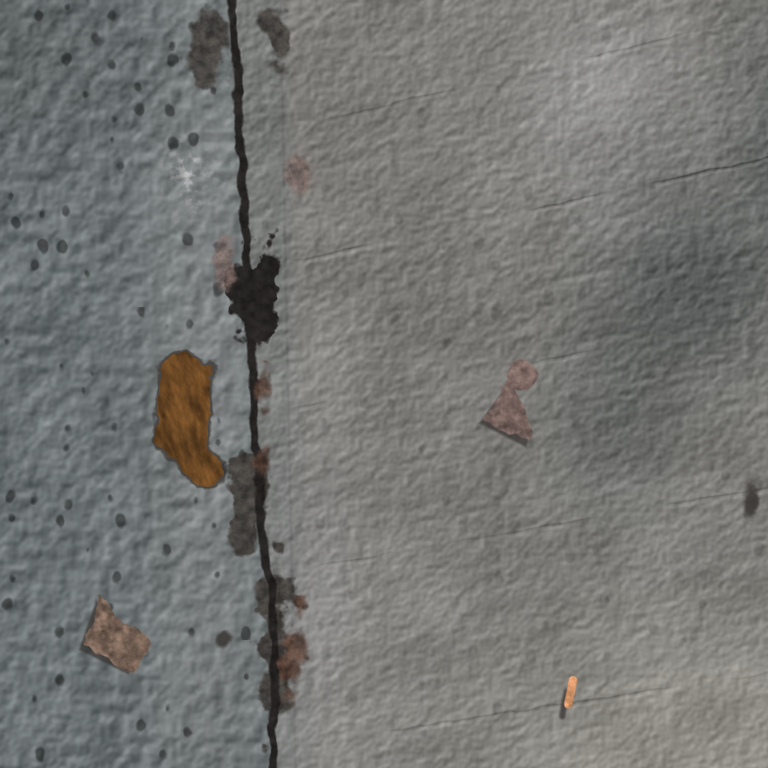
This texture is drawn by a WebGL 2 fragment shader. Its source:

```glsl
#version 300 es
precision highp float;
// Weathered concrete slabs split by a dark crack, with dry leaves and debris.
uniform vec2 u_resolution;
out vec4 fragColor;

const vec3 COOL = vec3(.415, .44, .445), WARM = vec3(.49, .485, .47), PALE = vec3(.6);
const vec3 SHADE = vec3(.34, .355, .355), SOIL = vec3(.135, .125, .12), SILT = vec3(.25, .235, .22);
const vec3 RUST = vec3(.33, .24, .2), BROWN = vec3(.4, .27, .14), TAN = vec3(.47, .39, .34);
const vec3 ROSE = vec3(.46, .385, .365), WOOD = vec3(.78, .55, .39);

float hash(vec2 p) {
  vec3 q = fract(p.xyx * vec3(.1031, .103, .0973));
  q += dot(q, q.yzx + 33.33);
  return fract((q.x + q.y) * q.z);
}
float noise(vec2 p) {
  vec2 i = floor(p), f = fract(p);
  f = f * f * (3. - 2. * f);
  return mix(mix(hash(i), hash(i + vec2(1, 0)), f.x),
             mix(hash(i + vec2(0, 1)), hash(i + 1.), f.x), f.y);
}
float fbm(vec2 p) {
  float sum = 0., amp = .53;
  for (int i = 0; i < 4; i++, amp *= .5) {
    sum += amp * noise(p);
    p = mat2(1.6, 1.2, -1.2, 1.6) * p + 17.;
  }
  return sum;
}
// Slope toward the light, as light and dark grain
float relief(vec2 p) { return noise(p) - noise(p + vec2(.45, -.5)); }
float fill(float d, float soft) { return 1. - smoothstep(-soft, soft, d); }

// Zones hold a centre in xy and a half size in zw
float glow(vec2 p, vec4 zone) {
  vec2 q = (p - zone.xy) / zone.zw;
  return exp(-dot(q, q));
}
float ellipse(vec2 p, vec4 zone) {
  return (length((p - zone.xy) / zone.zw) - 1.) * min(zone.z, zone.w);
}
float capsule(vec2 p, vec2 a, vec2 b, float r) {
  vec2 ap = p - a, ab = b - a;
  return length(ap - ab * clamp(dot(ap, ab) / dot(ab, ab), 0., 1.)) - r;
}
// Distance to the line a-b, negative on its left
float side(vec2 p, vec2 a, vec2 b) {
  vec2 e = normalize(b - a);
  return dot(p - a, vec2(e.y, -e.x));
}
float quad(vec2 p, vec2 a, vec2 b, vec2 c, vec2 d) {
  return max(max(side(p, a, b), side(p, b, c)), max(side(p, c, d), side(p, d, a)));
}
void blend(inout vec3 col, vec3 tint, float amount) { col = mix(col, tint, amount); }
// Puts a grained piece and its shadow on the ground
void lay(inout vec3 col, float d, float shadow, vec3 tint, float grain, float soft) {
  blend(col, SOIL * 1.5, .7 * fill(shadow, soft * 2.));
  blend(col, tint * (.55 + .9 * grain), fill(d, soft));
}

void main() {
  vec2 p = gl_FragCoord.xy / u_resolution;
  float soft = 1. / min(u_resolution.x, u_resolution.y), bend = (p.y - .18) / .1;
  float wobble = fbm(p * 38.) - .5, fine = fbm(p * 110.), dust = .4 + 1.2 * fine;
  float crackX = .303 + .054 * (1. - p.y) + .01 * exp(-bend * bend);
  float right = smoothstep(-.004, .004, p.x - crackX);
  float ruled = smoothstep(.37, .4, p.x + .03 * (p.y - .5));
  // Broad light and shade
  vec3 col = mix(COOL, WARM, right * (.6 + .4 * ruled));
  blend(col, PALE, .55 * glow(p, vec4(.79, .86, .13, .16)));
  blend(col, PALE * vec3(1, .98, .92), .65 * glow(p, vec4(.92, .02, .3, .19)));
  blend(col, PALE, .5 * right * glow(p, vec4(.42, .22, .06, .28)));
  blend(col, PALE, .38 * (1. - right) * glow(p, vec4(.27, .42, .08, .7)));
  blend(col, PALE * 1.1, .9 * smoothstep(.4, .75, fine) * glow(p, vec4(.245, .77, .035, .05)));
  blend(col, SHADE, .8 * glow(p, vec4(.9, .63, .12, .13)));
  blend(col, SHADE, .55 * glow(p, vec4(.8, .46, .09, .14)));
  blend(col, SHADE, .65 * glow(p, vec4(1.02, .82, .09, .19)));
  blend(col, SHADE, .45 * glow(p, vec4(0, .93, .18, .14)));
  // Pitted and brushed grain
  vec2 brushed = vec2(p.x, p.y - .2 * p.x);
  float rough = .15 * relief(p * 75.) + .09 * relief(p * 160.);
  float combed = .1 * relief(brushed * vec2(90, 125)) + .08 * relief(p * 190.);
  combed += .05 * (noise(brushed * vec2(9, 150)) - .5);
  col += mix(rough, combed, right) + .1 * (fbm(p * 14.) - .5);
  vec2 g = p * 30., cell = floor(g);
  vec2 at = cell + .25 + .5 * vec2(hash(cell + 3.1), hash(cell + 8.7));
  float pit = fill(length((g - at) * vec2(1.2, .9)) - .16 + .5 * wobble, .08);
  col *= 1. - .4 * pit * step(.8, hash(cell + 51.)) * (1. - .75 * right);
  // Scored lines and the tooled border
  for (float n = 0.; n < 5.; n++) {
    float y = .833 - .165 * n - .009 * n * n + (.24 - .022 * n) * (p.x - .378);
    float d = p.y - y + .006 * wobble;
    float ink = ruled * (n == 1. ? .16 : .1) * smoothstep(.25, .6, noise(p * 11. + n));
    col += ink * (.6 * fill(abs(d + .005) - .001, .003) - fill(abs(d) - .001, .002));
  }
  col -= .05 * fill(abs(p.x - .385 + .02 * p.y) - .001, .003);
  // Crack with soil-filled hollows
  float gap = abs(p.x - crackX + .012 * wobble) - .0055;
  float hollow = min(ellipse(p, vec4(.342, .628, .014, .058)), ellipse(p, vec4(.319, .605, .018, .05)));
  float silt = min(ellipse(p, vec4(.321, .345, .024, .065)), ellipse(p, vec4(.361, .165, .02, .095)));
  blend(col, SILT * (.5 + fine), .9 * fill(silt + .045 * wobble, .004));
  blend(col, SOIL * (.6 + .8 * fine), .95 * fill(min(gap, hollow + .04 * wobble), .002));
  // Twigs, rust, flakes and stains
  float twigs = min(ellipse(p, vec4(.274, .945, .024, .06)), ellipse(p, vec4(.361, .97, .015, .042)));
  float rust = min(ellipse(p, vec4(.381, .155, .016, .046)), ellipse(p, vec4(.341, .45, .009, .04)));
  float flakes = min(ellipse(p, vec4(.292, .67, .01, .03)), ellipse(p, vec4(.39, .772, .009, .027)));
  float stain = min(ellipse(p, vec4(.978, .349, .012, .027)), ellipse(p, vec4(.29, .172, .008, .01)));
  blend(col, SILT * dust, .85 * fill(twigs + .05 * wobble, .006));
  blend(col, RUST * dust, .8 * fill(rust + .04 * wobble, .005));
  blend(col, ROSE * dust, .7 * fill(flakes + .03 * wobble, .004));
  blend(col, SOIL * 1.5, .8 * fill(stain + .02 * wobble, .004));
  // Leaves and a splinter
  vec2 lee = p + vec2(.005, .006), a = vec2(.24, .506), b = vec2(.238, .435), c = vec2(.245, .415), d = vec2(.268, .386);
  float curl = min(capsule(p, a, b, .035), capsule(p, c, d, .021)) + .03 * wobble;
  lay(col, curl, curl - .004, BROWN, fbm(vec2(p.x + .3 * p.y, p.y) * vec2(120, 55)), soft);
  a = vec2(.108, .16); b = vec2(.172, .128); c = vec2(.196, .16); d = vec2(.13, .224);
  lay(col, quad(p, a, b, c, d) + .02 * wobble, quad(lee, a, b, c, d), TAN, fine, soft);
  a = vec2(.629, .455); b = vec2(.69, .424); c = vec2(.694, .437); d = vec2(.664, .502);
  float leaf = min(quad(p, a, b, c, d), ellipse(p, vec4(.681, .514, .018, .021))) + .014 * wobble;
  lay(col, leaf, quad(lee, a, b, c, d), ROSE, fine, soft);
  a = vec2(.746, .114); b = vec2(.74, .083);
  lay(col, capsule(p, a, b, .0055), capsule(p + vec2(.008, .015), a, b, .004), WOOD, fine, soft);
  fragColor = vec4(clamp(col, 0., 1.), 1);
}
```
